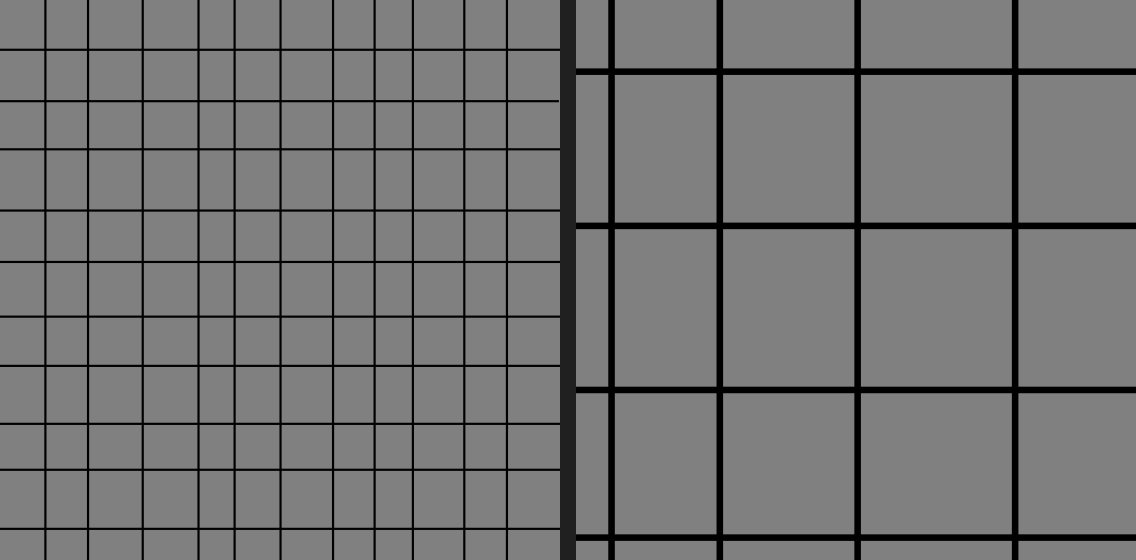
Left: the whole. Right: its middle third, enlarged.
Reproduce this pattern procedurally as a three.js fragment shader.

```glsl
varying vec2 vUv;

const vec3 GROUND_COLOR = vec3(0.5);
const vec3 LINE_COLOR = vec3(0.0);
const float LINE_WIDTH = 0.0039;

// Uneven cell sizes, from the left and from the top; sizes of 1.0 end the run
const mat4 COLUMN_SIZES = mat4(
  0.08105, 0.07617, 0.09766, 0.09961,
  0.06445, 0.08203, 0.09375, 0.07422,
  0.06836, 0.0918, 0.07617, 1.0,
  1.0, 1.0, 1.0, 1.0);
const mat4 ROW_SIZES = mat4(
  0.08887, 0.0918, 0.08594, 0.10938,
  0.0918, 0.09766, 0.08789, 0.10352,
  0.08203, 0.10547, 1.0, 1.0,
  1.0, 1.0, 1.0, 1.0);

// The second row line stops just short of the right edge
const float SHORT_LINE_DEPTH = 0.1807;
const float SHORT_LINE_END = 0.99805;

// Linear step, one screen sample wide
float smoothEdge(float distanceInside, float sampleSize) {
  return clamp(distanceInside / sampleSize + 0.5, 0.0, 1.0);
}

// Distance to the nearest line between cells of the given sizes
float lineDistance(mat4 sizes, float position) {
  float edge = 0.0;
  float nearest = 1.0;
  for (int i = 0; i < 3; i++) {
    for (int j = 0; j < 4; j++) {
      edge += sizes[i][j];
      nearest = min(nearest, abs(position - edge));
    }
  }
  return nearest;
}

float lineCoverage(mat4 sizes, float position, float sampleSize) {
  return smoothEdge(0.5 * LINE_WIDTH - lineDistance(sizes, position), sampleSize);
}

void main() {
  vec2 sampleSize = max(fwidth(vUv), vec2(1e-5));
  float depth = 1.0 - vUv.y;

  float columns = lineCoverage(COLUMN_SIZES, vUv.x, sampleSize.x);
  float rows = lineCoverage(ROW_SIZES, depth, sampleSize.y);

  // Trim the short line
  float onShortLine = step(abs(depth - SHORT_LINE_DEPTH), 0.02);
  rows *= 1.0 - onShortLine * smoothEdge(vUv.x - SHORT_LINE_END, sampleSize.x);

  float ground = (1.0 - columns) * (1.0 - rows);
  gl_FragColor = vec4(mix(LINE_COLOR, GROUND_COLOR, ground), 1.0);
}
```
